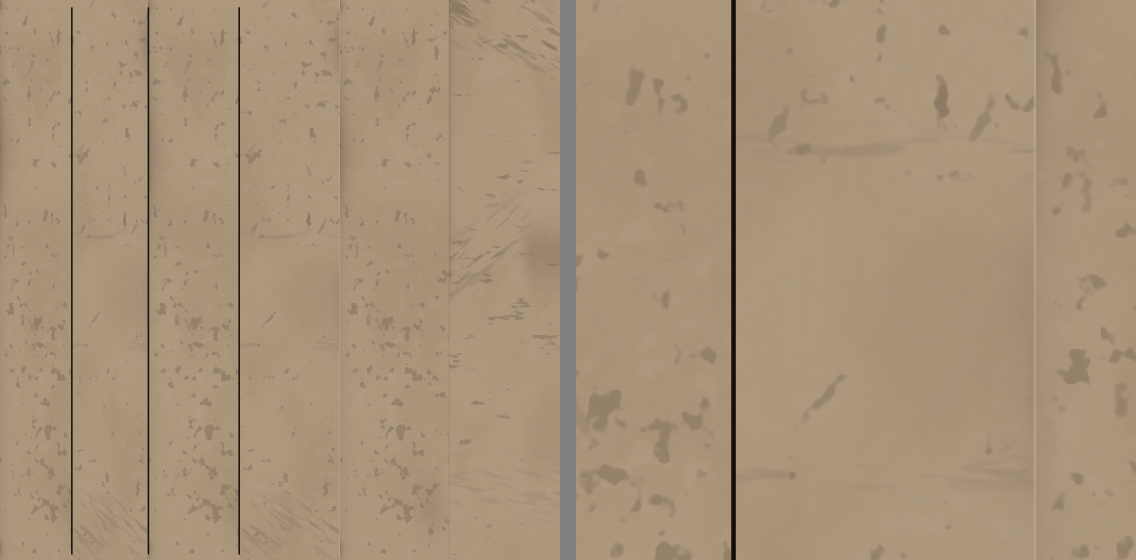
Left: the whole. Right: its middle third, enlarged.
This texture is drawn by a WebGL 1 fragment shader. Its source:

```glsl
precision highp float;
// Six worn tan boards of unequal width, parted by three black grooves and two faint seams.
// Three wear patterns recur across the boards; thresholded noise makes flecks and scratches,
// and soft bands make smudges and calm patches.
uniform vec2 u_resolution;

float hash(vec2 p) {
  return fract(sin(dot(p, vec2(127.1, 311.7))) * 43758.55);
}

float noise(vec2 p) {
  vec2 i = floor(p), f = fract(p);
  f = f * f * (3.0 - 2.0 * f);
  return mix(mix(hash(i), hash(i + vec2(1.0, 0.0)), f.x),
             mix(hash(i + vec2(0.0, 1.0)), hash(i + 1.0), f.x), f.y);
}

float fbm(vec2 p) {
  float sum = 0.0, weight = 0.57;
  for (int i = 0; i < 3; i++) {
    sum += weight * noise(p);
    p = mat2(1.6, 1.2, -1.2, 1.6) * p + 7.3;
    weight *= 0.5;
  }
  return sum;
}

// Soft bump of the given half width
float bump(float x, float center, float width) {
  float d = (x - center) / width;
  return exp(-d * d);
}

// Fine streaks running along the given angle
float streaks(vec2 p, float angle) {
  float c = cos(angle), s = sin(angle);
  vec2 q = vec2(c * p.x + s * p.y, c * p.y - s * p.x);
  return smoothstep(0.50, 0.74, fbm(q * vec2(28.0, 130.0)));
}

// Antialiased vertical line
float line(float x, float center, float width, float pixel) {
  return clamp((0.5 * width - abs(x - center)) / pixel + 0.5, 0.0, 1.0);
}

void main() {
  vec2 uv = gl_FragCoord.xy / u_resolution;
  float pixel = 1.0 / u_resolution.x;

  // Board: left edge, right edge, wear pattern and horizontal scale
  vec4 board = vec4(0.802, 1.0, 2.0, 1.0);
  if (uv.x < 0.1283) board = vec4(0.0, 0.1283, 0.0, 0.79);
  else if (uv.x < 0.265) board = vec4(0.1283, 0.265, 1.0, 0.76);
  else if (uv.x < 0.4271) board = vec4(0.265, 0.4271, 0.0, 1.0);
  else if (uv.x < 0.607) board = vec4(0.4271, 0.607, 1.0, 1.0);
  else if (uv.x < 0.802) board = vec4(0.607, 0.802, 0.0, 1.0);
  float kind = board.z;
  vec2 p = vec2((uv.x - board.x) / board.w, uv.y);
  float fromRight = board.y - uv.x;
  vec2 seed = p + kind * vec2(3.7, 5.1);

  // Wear density, smudges and scratches of each pattern
  float density = 0.25 + 0.6 * fbm(seed * vec2(14.0, 9.0));
  float smudge = 0.0, scratch = 0.0;
  vec2 grain = vec2(75.0, 68.0);
  if (kind < 0.5) {
    density += 0.25 * bump(p.x, 0.10, 0.06) * bump(p.y, 0.26, 0.25);
    smudge = exp(-p.x * 95.0) * (0.25 + 0.75 * bump(p.y, 0.73, 0.12));
    smudge += 0.9 * exp(-p.x * 200.0) * (bump(p.y, 0.99, 0.012) + bump(p.y, 0.02, 0.015));
    smudge += 0.35 * bump(p.x, 0.165, 0.025) * bump(p.y, 0.09, 0.05);
  } else if (kind < 1.5) {
    density += 0.2 * bump(p.x, 0.13, 0.05) * bump(p.y, 0.86, 0.12);
    density -= 0.55 * bump(p.y, 0.47, 0.07) * smoothstep(0.0, 0.04, fromRight);
    density -= 0.15 * bump(p.y, 0.28, 0.07);
    smudge = exp(-fromRight * 85.0) * (0.8 * bump(p.y, 0.92, 0.05) + 0.4 * bump(p.y, 0.45, 0.09));
    scratch = streaks(seed, -0.65) * bump(p.y, 0.06, 0.05) * 0.6;
    scratch += streaks(seed, 0.0) * (bump(p.y, 0.575, 0.012) + bump(p.y, 0.385, 0.009)) * 0.4;
  } else {
    grain = vec2(36.0, 95.0);
    density -= 0.08 + 0.55 * bump(p.y, 0.25, 0.07);
    smudge = 0.55 * exp(-p.x * 230.0) * smoothstep(0.43, 0.52, p.y);
    smudge += 0.45 * smoothstep(0.12, 0.15, p.x) * bump(p.y, 0.55, 0.045);
    scratch = streaks(seed, -0.5) * bump(p.y + 0.4 * p.x, 0.99, 0.055);
    scratch += streaks(seed, 0.65) * bump(p.y - 0.65 * p.x, 0.515, 0.045) * smoothstep(0.17, 0.08, p.x);
    scratch += 0.3 * streaks(seed, -0.2) * bump(p.y, 0.13, 0.05);
  }
  density = clamp(density, 0.0, 1.0);
  float flecks = smoothstep(0.0, 0.12, fbm(seed * grain) - mix(0.87, 0.57, density));

  // Short slanted gouges with ragged outlines
  float gouges = 0.0;
  for (int i = 0; i < 12; i++) {
    vec2 id = vec2(float(i), kind + 2.0);
    vec2 d = p - vec2(0.02 + 0.15 * hash(id), hash(id + 31.0));
    d.x -= d.y * (hash(id + 57.0) - 0.3) * 1.4;
    vec2 size = kind > 1.5 ? vec2(0.011, 0.004) : vec2(0.004, 0.012);
    float r = length(d / size) + 1.3 * (noise(seed * 190.0) - 0.5);
    gouges = max(gouges, smoothstep(1.2, 0.4, r) * (0.3 + 0.5 * hash(id + 83.0)));
  }

  // Worn paint
  float stain = smoothstep(0.42, 0.72, fbm(seed * vec2(12.0, 7.0)));
  float clouds = noise(uv * vec2(5.0, 8.0)) - 0.5;
  vec3 color = mix(vec3(0.675, 0.594, 0.491), vec3(0.64, 0.55, 0.45), 0.5 * stain);
  color += 0.012 * clouds + 0.008 * (noise(seed * 210.0) - 0.5);
  float pale = smoothstep(0.62, 0.76, fbm(seed * 55.0 + 19.0)) * density;
  color = mix(color, vec3(0.71, 0.63, 0.53), 0.4 * pale);
  float wear = max(max(0.62 * flecks, 0.8 * scratch), gouges);
  color = mix(color, vec3(0.53, 0.45, 0.37), clamp(wear, 0.0, 1.0));
  color = mix(color, vec3(0.46, 0.38, 0.30), 0.6 * clamp(smudge, 0.0, 1.0));

  // Faint seams, then black grooves that stop short of the ends
  color = mix(color, vec3(0.74, 0.67, 0.57), 0.6 * line(uv.x, 0.6065, 0.0015, pixel));
  color = mix(color, vec3(0.50, 0.42, 0.34), 0.4 * line(uv.x, 0.802, 0.0013, pixel));
  float groove = max(max(line(uv.x, 0.1283, 0.0027, pixel), line(uv.x, 0.265, 0.0027, pixel)),
                     line(uv.x, 0.4271, 0.0027, pixel));
  groove *= smoothstep(-pixel, pixel, uv.y - 0.010) * smoothstep(-pixel, pixel, 0.987 - uv.y);
  gl_FragColor = vec4(mix(color, vec3(0.07, 0.055, 0.035), groove), 1.0);
}
```
